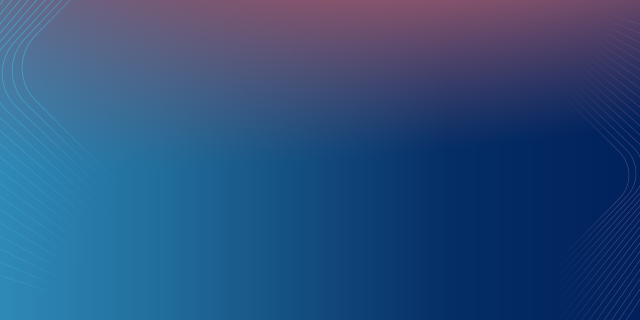
A WebGL 2 fragment shader for this background:

```glsl
#version 300 es
precision highp float;

uniform vec2 u_resolution;
out vec4 outColor;

// Horizontal gradient, left to right
const vec3 SKY = vec3(0.18, 0.54, 0.72);
const vec3 TEAL = vec3(0.13, 0.43, 0.61);
const vec3 BLUE = vec3(0.07, 0.29, 0.49);
const vec3 NAVY = vec3(0.02, 0.18, 0.40);
const vec3 DEEP = vec3(0.00, 0.13, 0.36);

// Glow along the top edge
const vec3 ROSE = vec3(0.55, 0.33, 0.42);
const float GLOW_CENTER = 1.2;
const float GLOW_SPREAD = 1.6;
const float GLOW_STRENGTH = 0.95;
const float GLOW_DEPTH = 0.54;
const float GLOW_TILT = 0.035;
const float GLOW_FALLOFF = 1.15;

// Fan of bent lines, in canvas heights measured down from the top left
const int LINE_COUNT = 17;
const float TOP_START = 0.219;
const float TOP_STEP = -0.026;
const float SLOPE_START = 1.02;
const float SLOPE_STEP = 0.03;
const float SIDE_START = 0.203;
const float SIDE_STEP = 0.0411;
const vec2 END_START = vec2(0.430, 0.633);
const vec2 END_STEP = vec2(-0.0138, 0.0185);
const float BEND_RADIUS = 0.143;
const float BEND_Y = 0.213;
const float HALF_WIDTH = 0.0012;

// Tints of the two fans and placing of the turned one
const vec3 CYAN = vec3(0.25, 0.70, 0.86);
const vec3 MAUVE = vec3(0.52, 0.36, 0.54);
const float TURNED_SCALE = 0.72;
const vec2 TURNED_ORIGIN = vec2(2.015, 0.700);

vec3 baseGradient(float t) {
    vec3 color = mix(SKY, TEAL, clamp(t / 0.25, 0.0, 1.0));
    color = mix(color, BLUE, clamp((t - 0.25) / 0.25, 0.0, 1.0));
    color = mix(color, NAVY, clamp((t - 0.5) / 0.2, 0.0, 1.0));
    return mix(color, DEEP, clamp((t - 0.7) / 0.3, 0.0, 1.0));
}

float topGlow(vec2 p) {
    float offset = (p.x - GLOW_CENTER) / GLOW_SPREAD;
    float depth = GLOW_DEPTH - GLOW_TILT * p.x * p.x;
    float fade = pow(max(1.0 - p.y / depth, 0.0), GLOW_FALLOFF);
    return GLOW_STRENGTH * exp(-offset * offset) * fade;
}

// Intersection of two half planes with a rounded corner
float roundedCorner(float a, float b, float radius) {
    vec2 inset = max(radius - vec2(a, b), 0.0);
    return max(radius, min(a, b)) - length(inset);
}

// Coverage of the whole fan; each line fades towards its free end
float lineFan(vec2 p, float pixel) {
    float coverage = 0.0;
    for (int i = 0; i < LINE_COUNT; i++) {
        float n = float(i);
        vec2 top = vec2(TOP_START + TOP_STEP * n, 0.0);
        vec2 side = vec2(0.0, SIDE_START + SIDE_STEP * n);
        vec2 end = END_START + END_STEP * n;
        vec2 along = end - side;

        float upper = dot(p - top, normalize(vec2(SLOPE_START + SLOPE_STEP * n, 1.0)));
        float lower = dot(p - side, normalize(vec2(along.y, -along.x)));
        float d = abs(roundedCorner(upper, lower, BEND_RADIUS));

        float reach = p.y < BEND_Y ? END_START.x : end.x;
        float fade = 1.0 - smoothstep(0.2, 1.0, p.x / reach);
        float line = clamp((HALF_WIDTH - d) / pixel + 0.5, 0.0, 1.0);
        coverage = max(coverage, line * fade);
    }
    return coverage;
}

void main() {
    float pixel = 1.0 / u_resolution.y;
    vec2 p = gl_FragCoord.xy * pixel;
    p.y = 1.0 - p.y;

    // Background
    vec3 color = baseGradient(gl_FragCoord.x / u_resolution.x);
    color = mix(color, ROSE, topGlow(p));

    // Left fan, brightest above the bend
    float leftAlpha = mix(0.75, 0.32, smoothstep(0.15, 0.6, p.y));
    color = mix(color, CYAN, leftAlpha * lineFan(p, pixel));

    // Right fan, turned by half a circle
    vec2 turned = (TURNED_ORIGIN - p) / TURNED_SCALE + vec2(0.0, BEND_Y - 0.213);
    float rightAlpha = mix(0.38, 0.6, smoothstep(0.2, 0.55, p.y));
    // The bend lies at the same depth below the turned origin
    turned.y = (0.547 - p.y) / TURNED_SCALE + BEND_Y;
    color = mix(color, MAUVE, rightAlpha * lineFan(turned, pixel / TURNED_SCALE));

    outColor = vec4(color, 1.0);
}
```
